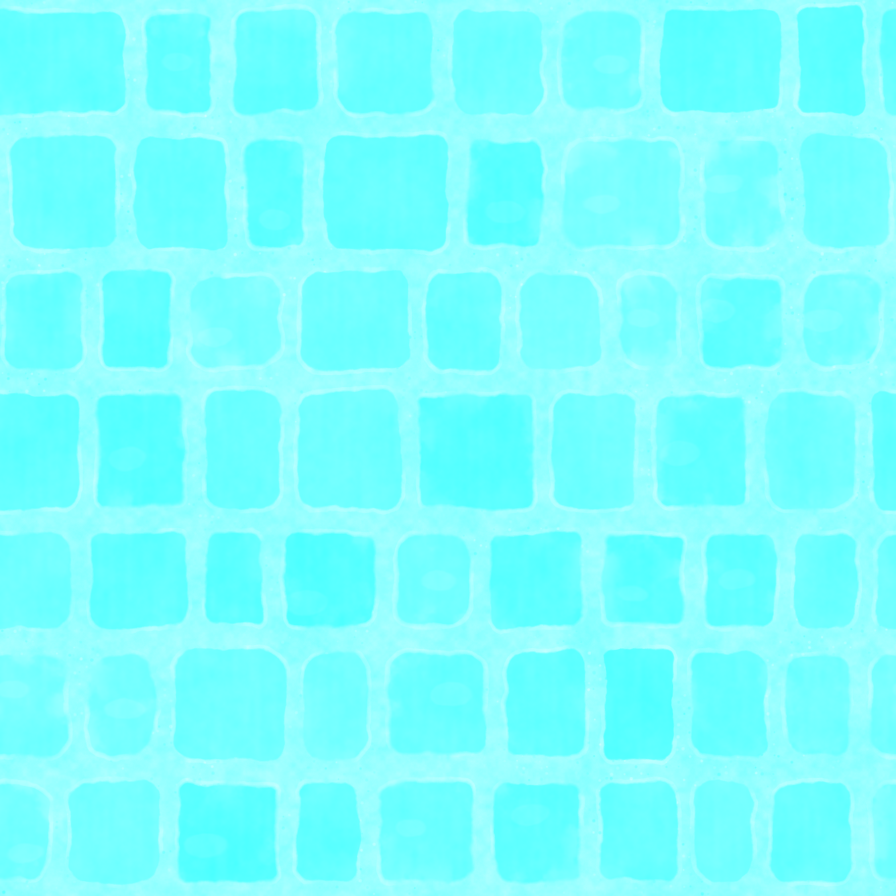
This texture is drawn by a WebGL 2 fragment shader. Its source:

```glsl
#version 300 es
precision highp float;

uniform vec2 u_resolution;
out vec4 outColor;

// Layout, counted from the bottom row up
const float ROWS = 7.0;
const float STONES[7] = float[7](9.0, 9.0, 9.0, 8.0, 9.0, 8.0, 8.0);
const float SHIFT[7] = float[7](-0.27, -0.20, -0.20, -0.27, 0.0, 0.0, 0.0);
const float ROW_JITTER = 0.14;
const float JOINT_JITTER = 0.42;
const vec2 MORTAR_WIDTH = vec2(0.023, 0.029);
const float CORNER_RADIUS = 0.017;
const float EDGE_WARP = 0.013;
const float EDGE_CHIP = 0.007;
const float RIM_WIDTH = 0.0017;

// Red level of each material; green and blue stay full
const float STONE_DARK = 0.345;
const float STONE_LIGHT = 0.475;
const float MORTAR_RED = 0.585;
const float RIM_LIGHT = 0.075;
const float SPECK_GRID = 150.0;

float hash(vec2 p) {
    vec3 q = fract(p.xyx * 0.1031);
    q += dot(q, q.yzx + 33.33);
    return fract((q.x + q.y) * q.z);
}

// Value noise that wraps at the canvas borders
float noise(vec2 p, vec2 freq) {
    p *= freq;
    vec2 i = floor(p), f = fract(p);
    f = f * f * (3.0 - 2.0 * f);
    vec2 a = mod(i, freq), b = mod(i + 1.0, freq);
    vec2 seed = freq * 1.37;
    return mix(mix(hash(a + seed), hash(vec2(b.x, a.y) + seed), f.x),
               mix(hash(vec2(a.x, b.y) + seed), hash(b + seed), f.x), f.y);
}

float fbm(vec2 p, float freq) {
    float sum = 0.0, weight = 0.5;
    for (int i = 0; i < 5; i++) {
        sum += weight * noise(p, vec2(freq));
        freq *= 2.0;
        weight *= 0.5;
    }
    return sum / 0.96875;
}

// Irregular division line number k out of a wrapping count
float joint(float k, float count, float seed, float jitter) {
    return k + jitter * (hash(vec2(mod(k, count) + 3.0, seed + 17.0)) - 0.5);
}

// Returns the cell index, its lower line and its upper line
vec3 findCell(float x, float count, float seed, float jitter) {
    float k = floor(x);
    if (x < joint(k, count, seed, jitter)) k -= 1.0;
    else if (x >= joint(k + 1.0, count, seed, jitter)) k += 1.0;
    return vec3(k, joint(k, count, seed, jitter), joint(k + 1.0, count, seed, jitter));
}

float roundedBox(vec2 p, vec2 halfSize, float radius) {
    vec2 q = abs(p) - halfSize + radius;
    return length(max(q, 0.0)) + min(max(q.x, q.y), 0.0) - radius;
}

// Scattered grains: x is coverage, y is brightness from -1 to 1
vec2 specks(vec2 uv, float pixel) {
    vec2 cell = floor(uv * SPECK_GRID);
    float pick = hash(cell + 71.0);
    vec2 centre = 0.3 + 0.4 * vec2(hash(cell + 5.0), hash(cell + 29.0));
    float radius = mix(0.10, 0.28, hash(cell + 43.0)) / SPECK_GRID;
    float dist = length(fract(uv * SPECK_GRID) - centre) / SPECK_GRID - radius;
    float cover = (1.0 - smoothstep(-pixel, pixel, dist)) * step(0.78, pick);
    return vec2(cover, hash(cell + 97.0) * 2.0 - 1.0);
}

void main() {
    vec2 uv = gl_FragCoord.xy / u_resolution;
    float pixel = 1.0 / min(u_resolution.x, u_resolution.y);

    // Bend the grid so that no joint runs straight
    vec2 p = uv + EDGE_WARP * (vec2(fbm(uv, 14.0), fbm(uv.yx + 0.37, 14.0)) - 0.5);
    vec3 rowCell = findCell(p.y * ROWS, ROWS, 2.0, ROW_JITTER);
    float row = mod(rowCell.x, ROWS);
    float count = STONES[int(row)], shift = SHIFT[int(row)];
    vec3 column = findCell(p.x * count - shift, count, row * 7.0, JOINT_JITTER);
    vec2 id = vec2(mod(column.x, count), row) + 11.0;
    float variety = hash(id), wear = hash(id + 40.0);

    // Stone outline with chipped edges
    vec2 low = vec2((column.y + shift) / count, rowCell.y / ROWS);
    vec2 high = vec2((column.z + shift) / count, rowCell.z / ROWS);
    vec2 halfSize = 0.5 * (high - low - MORTAR_WIDTH * mix(0.85, 1.2, wear));
    vec2 local = p - 0.5 * (low + high);
    float dist = roundedBox(local, halfSize, CORNER_RADIUS * mix(0.5, 1.5, variety));
    dist += EDGE_CHIP * (fbm(uv, 48.0) - 0.5);
    float softness = pixel + 0.004 * wear * noise(uv, vec2(22.0));
    float stoneMask = 1.0 - smoothstep(-softness, softness, dist);

    // Stone face: tint, cloudy stains and faint brush streaks
    float cloud = fbm(uv, 18.0), grain = fbm(uv, 110.0);
    float stone = mix(STONE_DARK, STONE_LIGHT, variety);
    stone += 0.10 * (cloud - 0.5) + 0.05 * (grain - 0.5);
    stone += 0.03 * (noise(uv, vec2(160.0, 24.0)) - 0.5);
    float smear = smoothstep(0.48, 0.68, fbm(uv + 0.21, 26.0)) * smoothstep(-0.03, 0.0, dist);
    stone += 0.13 * smear * wear;

    // Pale flaked scar on some stones
    vec2 scar = local - halfSize * (vec2(hash(id + 60.0), hash(id + 80.0)) - 0.6);
    float scarDist = length(scar * vec2(0.75, 1.3)) - 0.013 + 0.014 * (cloud - 0.5);
    stone += 0.055 * (1.0 - smoothstep(0.0, 0.003 + pixel, scarDist)) * step(0.6, wear);

    // Mortar: sandy, with brighter washes and scattered grains
    float mortar = MORTAR_RED + 0.14 * (cloud - 0.5) + 0.16 * (grain - 0.5);
    vec2 speck = specks(uv, pixel);
    float speckZone = smoothstep(0.35, 0.65, noise(uv, vec2(13.0)));
    mortar += 0.14 * speck.x * speck.y * speckZone;

    // Broken pale rim around each stone
    float rim = 1.0 - smoothstep(RIM_WIDTH, RIM_WIDTH + 0.001 + pixel, abs(dist - RIM_WIDTH));
    rim *= smoothstep(0.35, 0.7, noise(uv + 0.13, vec2(31.0)));
    float red = mix(mortar, stone, stoneMask) + RIM_LIGHT * rim;
    outColor = vec4(clamp(red, 0.0, 1.0), 1.0, 1.0, 1.0);
}
```
